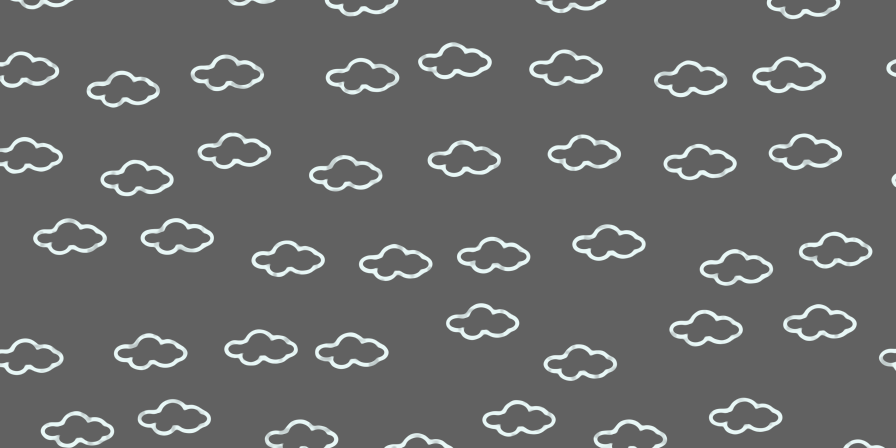
Write a WebGL 1 fragment shader that draws this pattern.

```glsl
precision highp float;
// Scattered outline clouds on flat grey. Each cell of a jittered, staggered
// grid holds one cloud: a smooth union of ellipses whose distance is turned
// into a thin pale stroke of slightly uneven width and tone.

uniform vec2 u_resolution;

// Lengths are in canvas heights unless noted.
const vec3 BACKGROUND = vec3(0.38);
const vec3 INK_PALE = vec3(0.91, 0.97, 0.965);
const vec3 INK_DULL = vec3(0.74, 0.78, 0.78);
const vec2 CELL = vec2(0.25, 0.2);
const vec2 JITTER = vec2(0.075, 0.105);   // full range of the random offset
const vec2 GRID_ORIGIN = vec2(0.03, -0.07);
const float EMPTY_SHARE = 0.04;
const float CLOUD_RADIUS = 0.0816;        // half the cloud width
const float STROKE_HALF = 0.0044;
const float STROKE_WOBBLE = 0.0012;
const float SOFTNESS = 0.0016;
const float BLEND = 0.07;                 // in cloud radii
const float TONE_SCALE = 75.0;

float hash(vec2 p) {
  vec3 q = fract(vec3(p.xyx) * 0.1031);
  q += dot(q, q.yzx + 33.33);
  return fract((q.x + q.y) * q.z);
}

float noise(vec2 p) {
  vec2 i = floor(p);
  vec2 f = fract(p);
  f = f * f * (3.0 - 2.0 * f);
  float low = mix(hash(i), hash(i + vec2(1.0, 0.0)), f.x);
  float high = mix(hash(i + vec2(0.0, 1.0)), hash(i + vec2(1.0)), f.x);
  return mix(low, high, f.y);
}

float smoothUnion(float a, float b) {
  float h = max(BLEND - abs(a - b), 0.0) / BLEND;
  return min(a, b) - 0.25 * h * h * BLEND;
}

// Approximate signed distance to an axis-aligned ellipse.
float ellipse(vec2 p, vec2 r) {
  float k = length(p / r);
  return k * (k - 1.0) / max(length(p / (r * r)), 0.001);
}

// Signed distance to a cloud spanning about -1 to 1 in x.
float cloud(vec2 p) {
  float d = ellipse(p - vec2(0.0, -0.02), vec2(0.68, 0.25));            // core
  d = smoothUnion(d, ellipse(p - vec2(-0.04, 0.11), vec2(0.37, 0.34))); // crown
  d = smoothUnion(d, ellipse(p - vec2(0.47, 0.08), vec2(0.28, 0.21)));  // shoulder
  d = smoothUnion(d, ellipse(p - vec2(-0.68, -0.04), vec2(0.27, 0.19))); // left
  d = smoothUnion(d, ellipse(p - vec2(0.69, -0.04), vec2(0.26, 0.19)));  // right
  d = smoothUnion(d, ellipse(p - vec2(-0.28, -0.23), vec2(0.28, 0.21))); // belly
  return smoothUnion(d, ellipse(p - vec2(0.40, -0.17), vec2(0.32, 0.21)));
}

// Distance to the nearest cloud outline.
float outlines(vec2 p) {
  float nearest = 1.0;
  float baseRow = floor(p.y / CELL.y);
  for (int j = -1; j <= 1; j++) {
    float row = baseRow + float(j);
    float stagger = hash(vec2(row + 40.0, 7.0)) * CELL.x;
    float baseColumn = floor((p.x - stagger) / CELL.x);
    for (int i = -1; i <= 1; i++) {
      vec2 id = vec2(baseColumn + float(i), row);
      vec2 seed = id + 50.0;
      vec2 offset = vec2(hash(seed), hash(seed + 131.0)) - 0.5;
      vec2 center = (id + 0.5) * CELL + vec2(stagger, 0.0) + offset * JITTER;
      float d = abs(cloud((p - center) / CLOUD_RADIUS)) * CLOUD_RADIUS;
      if (hash(seed + 277.0) >= EMPTY_SHARE) nearest = min(nearest, d);
    }
  }
  return nearest;
}

void main() {
  vec2 p = gl_FragCoord.xy / u_resolution.y;
  float edge = max(SOFTNESS, 0.7 / u_resolution.y);

  // Uneven hand-drawn stroke
  float wobble = (noise(p * TONE_SCALE) - 0.5) * STROKE_WOBBLE;
  float d = outlines(p - GRID_ORIGIN) - STROKE_HALF - wobble;
  float stroke = 1.0 - smoothstep(-edge, edge, d);

  float dullness = smoothstep(0.55, 1.0, noise(p * TONE_SCALE + 19.0));
  vec3 ink = mix(INK_PALE, INK_DULL, dullness);
  gl_FragColor = vec4(mix(BACKGROUND, ink, stroke), 1.0);
}
```
